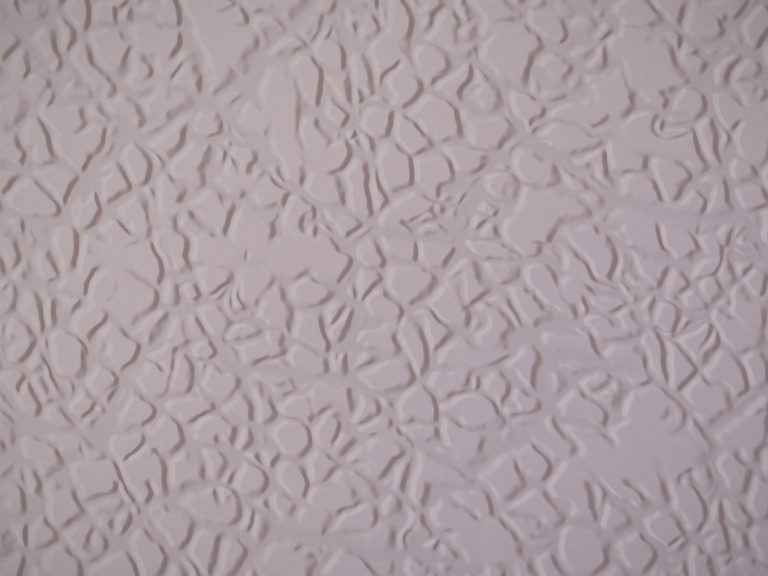
This texture is drawn by a Shadertoy shader. Its source:

```glsl
// Embossed pale mauve leather: flat pebbles, soft branching creases, side light.

const vec3 PINK = vec3(0.726, 0.673, 0.684);    // plateau, upper left
const vec3 MAUVE = vec3(0.674, 0.622, 0.662);   // plateau, lower right
const vec3 SHADOW = vec3(0.50, 0.415, 0.405);   // walls turned from the light
const vec3 GLINT = vec3(0.775, 0.738, 0.752);   // walls facing the light
const vec2 LIGHT = vec2(0.96, -0.28);           // uphill direction that is lit
const float CREASE_WIDTH = 0.0120;
const float SOFTNESS = 0.0050;                  // step used for the slope
const float COARSE_CELLS = 4.4;
const float PEBBLE_CELLS = 16.5;
const float SPUR_CELLS = 19.0;
const float VIGNETTE = 0.17;
const float GRAIN = 0.014;

float hash(vec2 p) {
    return fract(sin(dot(p, vec2(127.1, 311.7))) * 43758.5453);
}

vec2 hash2(vec2 p) {
    return vec2(hash(p), hash(p + 37.3));
}

float noise(vec2 p) {
    vec2 i = floor(p), f = fract(p);
    f = f * f * (3.0 - 2.0 * f);
    return mix(mix(hash(i), hash(i + vec2(1, 0)), f.x),
               mix(hash(i + vec2(0, 1)), hash(i + vec2(1, 1)), f.x), f.y);
}

vec2 noise2(vec2 p) {
    return vec2(noise(p), noise(p + 51.7)) - 0.5;
}

vec2 rotate(vec2 p, float a) {
    float c = cos(a), s = sin(a);
    return vec2(c * p.x + s * p.y, c * p.y - s * p.x);
}

// Distance to the nearest cell border, rounded where borders meet
float cellBorder(vec2 p, float rounding) {
    vec2 cell = floor(p), f = fract(p), nearest = vec2(0.0);
    float best = 9.0;
    for (int y = -1; y <= 1; y++)
    for (int x = -1; x <= 1; x++) {
        vec2 o = vec2(x, y);
        vec2 r = o + 0.12 + 0.76 * hash2(cell + o) - f;
        if (dot(r, r) < best) { best = dot(r, r); nearest = r; }
    }
    float total = 0.0;
    for (int y = -1; y <= 1; y++)
    for (int x = -1; x <= 1; x++) {
        vec2 o = vec2(x, y);
        vec2 r = o + 0.12 + 0.76 * hash2(cell + o) - f;
        vec2 gap = r - nearest;
        if (dot(gap, gap) > 0.0001)
            total += exp(-dot(0.5 * (r + nearest), normalize(gap)) / rounding);
    }
    return max(-rounding * log(total + 1e-9), 0.0);
}

// One net of creases; cells are stretched along the given angle
float creases(vec2 p, float cells, float angle, float stretch, float width) {
    vec2 q = rotate(p, angle) * cells * vec2(1.0 / stretch, 1.0);
    float d = cellBorder(q, 0.25 * width * cells) / cells;
    return 1.0 - smoothstep(0.0, width, d);
}

float height(vec2 p, float width) {
    // Bend the nets at several sizes
    vec2 q = p + 0.10 * noise2(p * 2.7) + 0.022 * noise2(p * 10.0 + 7.0)
               + 0.018 * noise2(p * 31.0 + 3.0) + 0.004 * noise2(p * 75.0 + 9.0);
    // Pebbles merge where creases fade; short spurs cut into them
    float pebbleFade = smoothstep(0.18, 0.46, noise(p * 16.0 + 5.0));
    float spurFade = smoothstep(0.55, 0.75, noise(p * 18.0 + 29.0));
    float foldFade = smoothstep(0.08, 0.35, noise(p * 5.0 + 17.0));
    float pebbles = creases(q, PEBBLE_CELLS, -0.75, 1.35, width) * pebbleFade;
    float spurs = creases(q + 3.1, SPUR_CELLS, 0.7, 1.4, width * 0.9) * spurFade;
    float folds = creases(q + 8.4, COARSE_CELLS, -1.1, 1.7, width * 1.15) * foldFade;
    return (1.0 - pebbles) * (1.0 - 0.85 * spurs) * (1.0 - folds) - 1.0;
}

void mainImage(out vec4 fragColor, in vec2 fragCoord) {
    vec2 uv = fragCoord / iResolution.xy;
    vec2 p = fragCoord / iResolution.y;
    vec2 centred = (uv - 0.5) * 2.0;
    float edge = dot(centred, centred) * 0.5;

    // Slope of the relief, a little blurrier toward the corners
    float width = CREASE_WIDTH * (1.0 + 0.2 * edge);
    float stepSize = SOFTNESS * (1.0 + 0.3 * edge);
    float h = height(p, width);
    vec2 slope = vec2(height(p + vec2(stepSize, 0.0), width),
                      height(p + vec2(0.0, stepSize), width)) - h;
    float lit = dot(slope, LIGHT) / stepSize * CREASE_WIDTH;

    // Broad tint of the sheet
    float drift = 0.40 + 0.34 * centred.x - 0.32 * centred.y + 0.25 * (noise(p * 2.0) - 0.5);
    vec3 colour = mix(PINK, MAUVE, smoothstep(0.0, 1.0, drift));

    // Side light on the crease walls
    colour = mix(colour, GLINT, 0.75 * smoothstep(0.0, 0.95, lit));
    colour = mix(colour, SHADOW, 0.74 * smoothstep(0.0, 1.15, -lit));
    colour *= 1.0 + 0.03 * h;

    // Lens falloff and faint grain
    colour *= 1.0 - VIGNETTE * edge * edge;
    colour += GRAIN * (noise(p * 190.0) - 0.5);
    fragColor = vec4(colour, 1.0);
}
```
